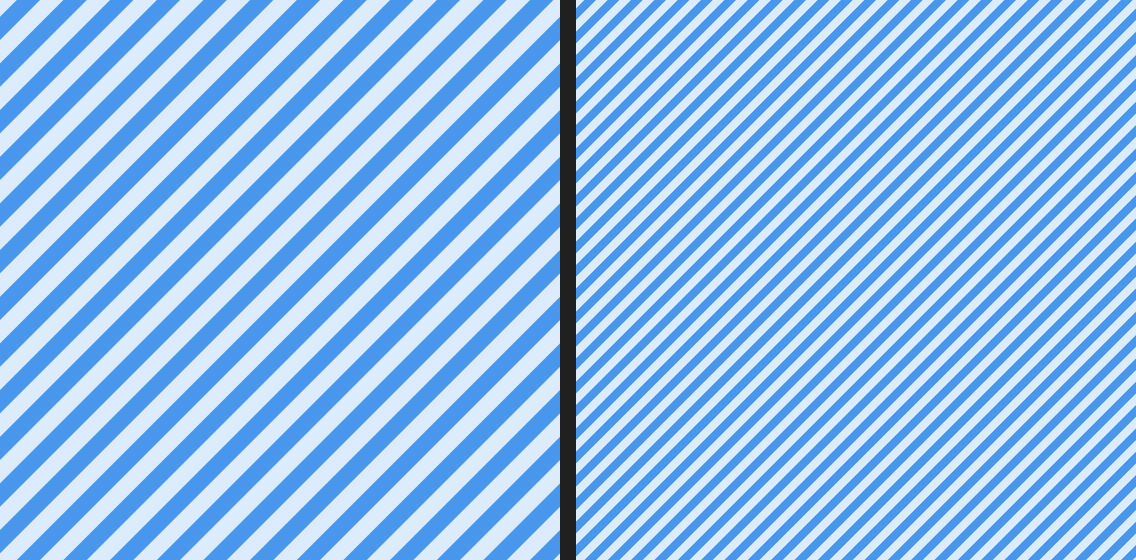
Left: one tile. Right: repeated 2 by 2.
Give the GLSL for this pattern, as a Shadertoy shader.

```glsl
const float STRIPE_REPEATS = 12.0;   // per canvas side, whole so the tile wraps
const float STRIPE_CENTER = 0.609;   // phase of the blue band within one repeat
const float STRIPE_WIDTH = 0.5;      // blue share of one repeat
const vec3 PALE_BLUE = vec3(0.863, 0.925, 0.988);
const vec3 SKY_BLUE = vec3(0.282, 0.592, 0.929);

// Signed distance to the nearest band, in repeats; negative inside
float bandDistance(float phase, float center, float width) {
    return abs(fract(phase - center + 0.5) - 0.5) - 0.5 * width;
}

// Antialiased coverage over one pixel footprint
float coverage(float dist, float footprint) {
    return clamp(0.5 - dist / footprint, 0.0, 1.0);
}

void mainImage(out vec4 fragColor, in vec2 fragCoord) {
    vec2 uv = fragCoord / iResolution.xy;

    // Rising diagonal stripes
    float phase = STRIPE_REPEATS * (uv.x - uv.y);
    float footprint = STRIPE_REPEATS * length(1.0 / iResolution.xy);
    float band = coverage(bandDistance(phase, STRIPE_CENTER, STRIPE_WIDTH), footprint);

    fragColor = vec4(mix(PALE_BLUE, SKY_BLUE, band), 1.0);
}
```
